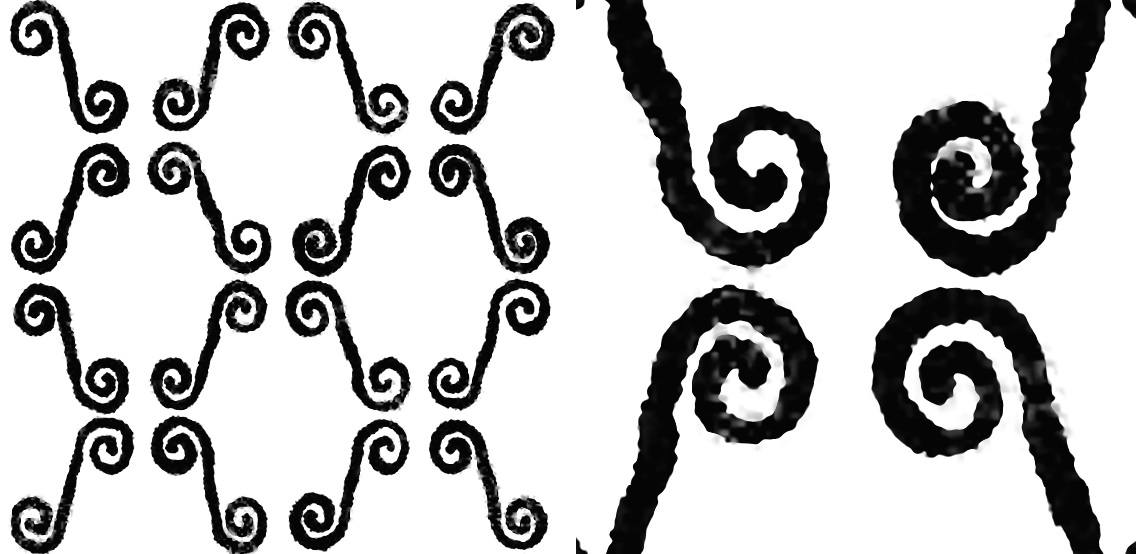
Left, the full canvas; right, a detail of the centre.
Reproduce this pattern procedurally as a Shadertoy shader.

```glsl
// Hand-inked wrought-iron scrolls: a 4 x 4 grid of S curves, mirrored in
// alternate columns and rows. Each S is two half scrolls (stem plus spiral)
// traced as short tapered segments, then roughened like dry brush ink.

float hash(vec2 p) {
    return fract(sin(dot(p, vec2(127.1, 311.7))) * 43758.5453);
}

float noise(vec2 p) {
    vec2 i = floor(p), f = fract(p);
    f = f * f * (3.0 - 2.0 * f);
    return mix(mix(hash(i), hash(i + vec2(1, 0)), f.x),
               mix(hash(i + vec2(0, 1)), hash(i + vec2(1, 1)), f.x), f.y);
}

float segment(vec2 p, vec2 a, vec2 b) {
    vec2 ab = b - a;
    return length(p - a - ab * clamp(dot(p - a, ab) / dot(ab, ab), 0.0, 1.0));
}

// Stem rising from the origin for s < 0, inward spiral for s in 0..1
vec2 scrollPoint(float s, vec2 centre, float radius, float turn) {
    if (s < 0.0) {
        float t = s + 1.0;
        vec2 entry = centre + vec2(radius, 0.0);
        vec2 control = vec2(entry.x * 0.85, entry.y * 0.6);
        return 2.0 * t * (1.0 - t) * control + t * t * entry;
    }
    float angle = s * turn;
    float r = radius * (1.0 - 0.82 * s);
    return centre + r * vec2(cos(angle), 1.13 * sin(angle));
}

// Signed distance to one half of the S, varied by its seed
float halfScroll(vec2 p, vec2 seed) {
    vec2 jitter = vec2(hash(seed), hash(seed + 3.7)) - 0.5;
    vec2 centre = vec2(-0.25, 0.247) + jitter * vec2(0.05, 0.035);
    float radius = mix(0.182, 0.207, hash(seed + 7.1));
    float turn = mix(8.7, 10.0, hash(seed + 11.3));
    float width = mix(0.032, 0.042, hash(seed + 17.9));
    float d = 1.0;
    vec2 last = vec2(0.0);
    for (int i = 1; i <= 44; i++) {
        float s = i <= 6 ? float(i) / 6.0 - 1.0 : float(i - 6) / 38.0;
        vec2 next = scrollPoint(s, centre, radius, turn);
        float halfWidth = mix(0.044, width, smoothstep(-0.8, 0.3, s));
        halfWidth += 0.005 * sin(s * 9.0 + seed.x * 5.0) * smoothstep(-1.0, 0.0, s);
        d = min(d, segment(p, last, next) - halfWidth);
        last = next;
    }
    return d;
}

// Nearest ink among the four closest mirrored cells
float lattice(vec2 p) {
    float d = 1.0;
    vec2 base = floor(p - 0.5);
    for (int k = 0; k < 4; k++) {
        vec2 cell = base + vec2(k % 2, k / 2);
        vec2 q = p - cell - 0.5;
        vec2 parity = mod(cell, 2.0);
        q *= vec2(1.0 - 2.0 * parity.x, 2.0 * parity.y - 1.0);
        float side = q.y < 0.0 ? -1.0 : 1.0;
        d = min(d, halfScroll(q * side, cell + vec2(side * 0.31, 5.0)));
    }
    return d;
}

void mainImage(out vec4 fragColor, in vec2 fragCoord) {
    vec2 p = fragCoord / iResolution.xy * 4.0;
    float pixel = 4.0 / iResolution.y;

    // Hand wobble, then a frayed edge
    vec2 wobble = vec2(noise(p * 9.0), noise(p * 9.0 + 40.0)) - 0.5;
    float d = lattice(p + wobble * 0.024);
    d += (noise(p * 55.0) - 0.5) * 0.014 + (noise(p * 22.0 + 9.0) - 0.5) * 0.008;
    float ink = 1.0 - smoothstep(-0.8 * pixel, 0.8 * pixel, d);

    // Dry patches let pale grain through, mostly near the edges
    float patchy = smoothstep(0.5, 0.85, noise(p * 3.5 + 20.0));
    float grain = smoothstep(0.45, 0.9, noise(p * 48.0 + 70.0));
    float dry = grain * (0.12 + patchy) * smoothstep(-0.05, 0.0, d);
    float shade = 0.02 + 0.6 * min(dry, 1.0);

    // Faint smudges just outside the stroke
    float smudge = (1.0 - smoothstep(0.0, 0.03, d)) * patchy * grain;
    float paper = 1.0 - 0.4 * smudge;

    fragColor = vec4(vec3(mix(paper, shade, ink)), 1.0);
}
```
